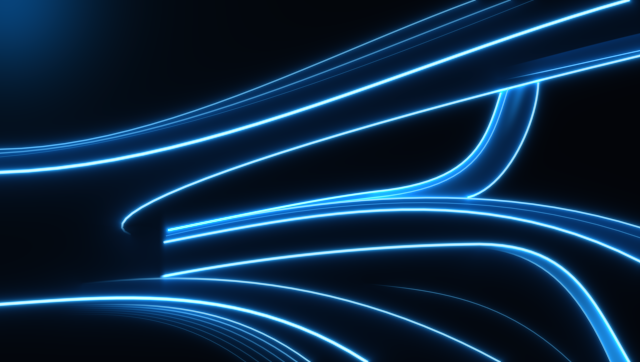
A Shadertoy shader for this background:

```glsl
const vec2 CANVAS = vec2(100, 56.5);
const int SEGMENTS = 22;
const int FAN_COUNT = 6;
const float RIM_RADIUS = 0.22;
const float HALO_RADIUS = 0.75;
const float WASH_RADIUS = 3.4;
const vec3 NIGHT = vec3(0.010, 0.017, 0.032);
const vec3 CORNER = vec3(0.012, 0.22, 0.40);
const vec3 HAZE = vec3(0.004, 0.026, 0.048);
const vec3 WASH = vec3(0.008, 0.115, 0.25);
const vec3 HALO = vec3(0.01, 0.31, 0.64);
const vec3 RIM = vec3(0.16, 0.50, 0.55);
const vec3 AZURE = vec3(0.12, 0.57, 0.86);
const vec3 CORE = vec3(0.84, 0.98, 1.0);

// Cubic through four points: x = distance, y = offset to its left
vec2 curve(vec2 p, vec4 xs, vec4 ys) {
  vec2 last = vec2(xs.x, ys.x);
  vec2 nearest = vec2(1e4, 0);
  for (int i = 1; i <= SEGMENTS; i++) {
    float s = 3.0 * float(i) / float(SEGMENTS);
    float a = 1.0 - s, b = 2.0 - s, c = 3.0 - s;
    vec4 weight = vec4(a * b * c, 3.0 * s * b * c, -3.0 * s * a * c, s * a * b) / 6.0;
    vec2 next = vec2(dot(weight, xs), dot(weight, ys));
    vec2 along = next - last, rel = p - last;
    float h = clamp(dot(rel, along) / dot(along, along), 0.0, 1.0);
    float dist = length(rel - along * h);
    if (dist < nearest.x) {
      nearest = vec2(dist, (along.x * rel.y - along.y * rel.x) / length(along));
    }
    last = next;
  }
  return nearest;
}

// Curve whose four heights are evenly spaced from x0 to x1
vec2 span(vec2 p, float x0, float x1, vec4 ys) {
  return curve(p, mix(vec4(x0), vec4(x1), vec4(0, 1, 2, 3) / 3.0), ys);
}

vec2 nearer(vec2 a, vec2 b) {
  return a.x < b.x ? a : b;
}

float inside(float offset) {
  return smoothstep(-0.15, 0.15, offset);
}

// Core, rim, halo, and a broad wash weighted left and right
void strand(inout vec3 color, vec2 q, float width, float power, float left, float right) {
  float pixel = CANVAS.x / iResolution.x;
  float core = 1.0 - smoothstep(max(width - pixel, 0.0), width + pixel, q.x);
  float side = 0.5 + 0.5 * q.y / max(q.x, 0.3);
  color += WASH * mix(right, left, side) * exp(-q.x / WASH_RADIUS);
  color += HALO * power * 0.75 * exp(-q.x / HALO_RADIUS);
  color += RIM * power * power * exp(-max(q.x - width, 0.0) / RIM_RADIUS);
  color = mix(color, mix(AZURE, CORE, power), core * min(1.0, 1.3 * power));
}

void mainImage(out vec4 fragColor, in vec2 fragCoord) {
  vec2 p = fragCoord / iResolution.xy * CANVAS;

  // Dark backdrop with a lit corner
  vec2 ray = p - vec2(1, 57.5);
  float r2 = dot(ray, ray);
  vec3 color = NIGHT + CORNER * exp(-r2 / 170.0) + HAZE * exp(-r2 / 1500.0);

  // Curves that also bound filled ribbons
  vec2 lower = curve(p, vec4(20.3, 24.7, 52.1, 100), vec4(19.9, 25.5, 35.2, 47.8));
  vec2 forkIn = curve(p, vec4(78.2, 75.3, 69.7, 58.6), vec4(41.9, 34.6, 29.4, 26.6));
  vec2 forkTail = span(p, 58.6, 26.4, vec4(26.6, 24.9, 22.8, 20.6));
  vec2 forkOut = curve(p, vec4(84.1, 82.6, 78.8, 73.2), vec4(43.5, 36.7, 29.8, 25.7));
  vec2 crest = span(p, 26.4, 100.0, vec4(20.6, 24.7, 25.4, 21));
  vec2 belt = span(p, 25.7, 100.0, vec4(18.7, 22.9, 23.2, 15.7));
  vec2 bendTop = span(p, 25.1, 74.9, vec4(13.3, 16, 17.7, 18.4));
  vec2 bendOut = curve(p, vec4(74.9, 85.9, 92.7, 98.3), vec4(18.4, 15.9, 9.4, 0));
  vec2 bendIn = curve(p, vec4(74.9, 84, 90.5, 95.4), vec4(17.8, 15.1, 8.9, 0));
  float cut = smoothstep(24.7, 26.0, p.x);

  // Ribbon fills
  float fork = inside(forkIn.y) * inside(-forkOut.y) * inside(-lower.y) * inside(crest.y)
    * smoothstep(44.0, 60.0, p.x);
  float stripe = exp(-pow(abs(forkIn.y - 2.8) / 0.8, 2.0)) * smoothstep(34.0, 43.0, p.y);
  float sheen = exp(-forkIn.x / 1.2) + 0.8 * stripe + 0.4 * exp(-crest.x);
  color += fork * (0.7 * WASH + AZURE * 0.48 * sheen);
  float band = inside(-crest.y) * inside(belt.y) * inside(p.x - 26.0);
  color += band * WASH * (0.25 + 0.45 * smoothstep(50.0, 95.0, p.x));
  float bend = inside(-bendOut.y) * inside(bendIn.y) * smoothstep(74.0, 80.0, p.x);
  color += bend * AZURE * mix(0.7, 0.3, smoothstep(2.0, 17.0, p.y));
  vec2 glint = span(p, 79.0, 100.0, vec4(46, 47.8, 49.6, 51.3));
  color += WASH * inside(-glint.y) * exp(-glint.x / 1.3) * smoothstep(78.0, 88.0, p.x);

  // Upper sweep
  strand(color, span(p, 0.0, 74.2, vec4(33.2, 37.4, 46.5, 56.5)), 0.06, 0.5, 0.05, 0.3);
  strand(color, span(p, 0.0, 79.7, vec4(32.6, 37.2, 46.2, 56.5)), 0.06, 0.4, 0.0, 0.3);
  strand(color, span(p, 0.0, 83.3, vec4(32, 37, 45.8, 56.5)), 0.02, 0.15, 0.0, 0.0);
  strand(color, span(p, 0.0, 98.2, vec4(29.6, 35, 45.7, 56.5)), 0.2, 1.0, 0.4, 0.4);
  strand(color, span(p, 78.0, 100.0, vec4(43.9, 45.4, 47, 48.6)),
    0.04, 0.5 * smoothstep(78.0, 86.0, p.x), 0.3, 0.0);
  strand(color, lower, 0.13, 0.9 * smoothstep(19.4, 22.5, p.y), 0.45, 0.06);

  // Fork and its tail
  strand(color, nearer(forkIn, forkTail), 0.1, 0.85 * cut, 0.1, 0.15);
  strand(color, vec2(abs(forkIn.y - 0.9), 0), 0.04, 0.55 * fork, 0.0, 0.0);
  strand(color, forkOut, 0.12, 0.8, 0.0, 0.1);

  // Middle ribbon
  strand(color, crest, 0.08, 0.7 * cut, 0.1, 0.25);
  strand(color, span(p, 26.0, 100.0, vec4(19.7, 24, 24.5, 19.4)), 0.03, 0.28 * cut, 0.0, 0.0);
  strand(color, belt, 0.15, 0.95 * cut, 0.15, 0.3);

  // Lower bend
  strand(color, nearer(bendTop, bendOut), 0.17, 0.93 * cut, 0.12, 0.4);
  strand(color, bendIn, 0.06, 0.5 * smoothstep(75.0, 85.0, p.x), 0.0, 0.3);

  // Bottom sweep with a fan of fine lines
  strand(color, span(p, 0.0, 57.3, vec4(9, 10, 8.1, 0)), 0.2, 1.0, 0.35, 0.4);
  strand(color, span(p, 13.0, 78.1, vec4(12.2, 12.8, 9, 0)),
    0.1, 0.75 * smoothstep(11.0, 36.0, p.x), 0.1, 0.4);
  strand(color, span(p, 57.3, 89.2, vec4(12.2, 10.8, 7.4, 0)),
    0.03, 0.28 * smoothstep(57.0, 66.0, p.x), 0.0, 0.1);
  for (int i = 0; i < FAN_COUNT; i++) {
    float k = float(i) / float(FAN_COUNT - 1);
    vec4 heights = mix(vec4(7.2, 7.3, 5.3, 0), vec4(8.7, 8.9, 6.8, 0), k);
    float power = smoothstep(8.0, 34.0, p.x) * mix(0.15, 0.7, k * k * k);
    strand(color, span(p, 8.0, mix(38.4, 48.4, k), heights), 0.02 + 0.05 * k, power, 0.0, 0.0);
  }

  fragColor = vec4(clamp(color, 0.0, 1.0), 1);
}
```
